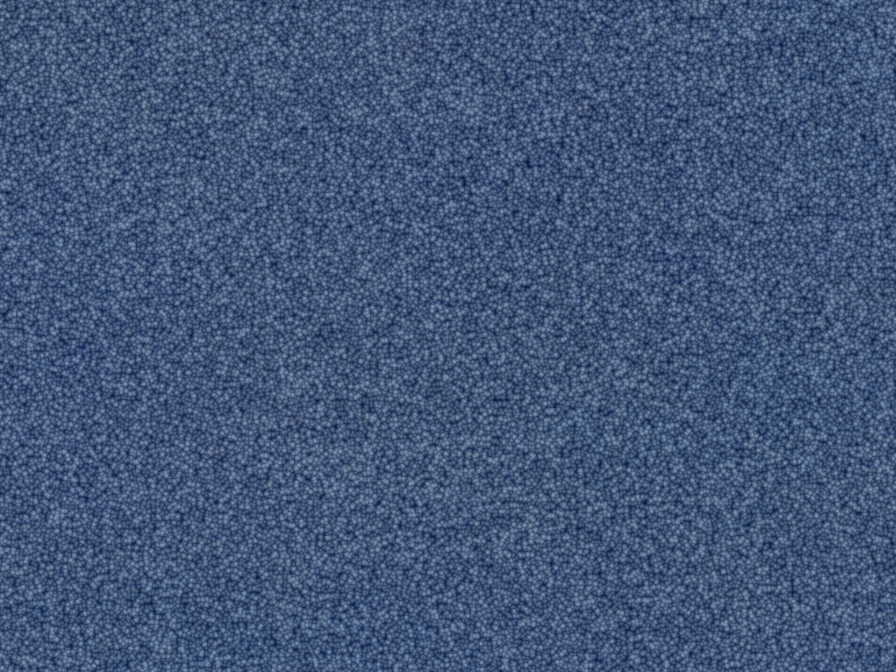
A WebGL 2 fragment shader for this texture:

```glsl
#version 300 es
precision highp float;

uniform vec2 u_resolution;
out vec4 fragColor;

const float GRAIN_ROWS = 178.0;      // grains per canvas height
const float GRAIN_JITTER = 1.0;
const float GRAIN_CONTRAST = 0.20;   // tone spread between grains
const float GRAIN_OVERLAP = 0.12;    // how far bright grains cover others
const float MEAN_TRAIT = 0.33;       // average grain brightness by area
const float DOME_CONTRAST = 0.33;    // shading from grain centre to gap
const float MEAN_DISTANCE = 0.49;    // average distance to a grain centre
const float CLUMP_SCALE = 40.0;
const float CLUMP_CONTRAST = 0.04;
const float CLOUD_SCALE = 2.6;
const float CLOUD_CONTRAST = 0.025;
const float GRAIN_TINT = 0.03;
const float CLOUD_TINT = 0.04;
const int SAMPLES = 3;               // samples per pixel side
const vec3 BASE_COLOR = vec3(0.244, 0.322, 0.460);
const vec3 TONE_AXIS = vec3(0.99, 1.02, 0.92);
const vec3 BLUE_AXIS = vec3(-0.7, -0.15, 0.8);
const vec3 TEAL_AXIS = vec3(-0.4, 0.4, 0.0);

vec3 hash3(vec2 p) {
    uvec3 v = uvec3(ivec3(ivec2(p), 17)) * 1664525u + 1013904223u;
    v.x += v.y * v.z; v.y += v.z * v.x; v.z += v.x * v.y;
    v ^= v >> 16u;
    v.x += v.y * v.z; v.y += v.z * v.x; v.z += v.x * v.y;
    return vec3(v >> 8u) / 16777216.0;
}

float valueNoise(vec2 p) {
    vec2 cell = floor(p);
    vec2 f = fract(p);
    f = f * f * (3.0 - 2.0 * f);
    float bottom = mix(hash3(cell).x, hash3(cell + vec2(1, 0)).x, f.x);
    float top = mix(hash3(cell + vec2(0, 1)).x, hash3(cell + vec2(1, 1)).x, f.x);
    return mix(bottom, top, f.y);
}

// Layered noise centred on zero
float cloudNoise(vec2 p) {
    float sum = 0.0;
    float weight = 0.5;
    for (int i = 0; i < 4; i++) {
        sum += weight * (valueNoise(p) - 0.5);
        p = mat2(1.6, 1.2, -1.2, 1.6) * p + 11.3;
        weight *= 0.5;
    }
    return sum;
}

// Rounded overlapping grains: tone offset in x, tint offset in y
vec2 grains(vec2 p) {
    vec2 cell = floor(p);
    float nearest = 8.0;
    float edge = 0.0;
    vec2 traits = vec2(0.0);
    for (int y = -1; y <= 1; y++) {
        for (int x = -1; x <= 1; x++) {
            vec2 id = cell + vec2(x, y);
            vec2 centre = id + 0.5 + GRAIN_JITTER * (hash3(id).xy - 0.5);
            vec2 look = hash3(id + 517.0).xy;
            look.x = pow(look.x, 2.4);
            float d = length(p - centre);
            float rank = d - GRAIN_OVERLAP * look.x;
            if (rank < nearest) {
                nearest = rank;
                edge = d;
                traits = look;
            }
        }
    }
    float tone = GRAIN_CONTRAST * (traits.x - MEAN_TRAIT)
               + DOME_CONTRAST * (MEAN_DISTANCE - edge);
    return vec2(tone, GRAIN_TINT * (traits.y - 0.5));
}

void main() {
    vec2 uv = gl_FragCoord.xy / u_resolution.y;

    // Grain layer, averaged over the pixel
    vec2 grain = vec2(0.0);
    for (int j = 0; j < SAMPLES; j++) {
        for (int i = 0; i < SAMPLES; i++) {
            vec2 offset = (vec2(i, j) + 0.5) / float(SAMPLES) - 0.5;
            grain += grains((uv + offset / u_resolution.y) * GRAIN_ROWS);
        }
    }
    grain /= float(SAMPLES * SAMPLES);

    // Soft clumps and broad discoloured patches
    float clump = CLUMP_CONTRAST * cloudNoise(uv * CLUMP_SCALE);
    float cloud = CLOUD_CONTRAST * cloudNoise(uv * CLOUD_SCALE + 40.0);
    float blue = CLOUD_TINT * cloudNoise(uv * vec2(1.5, 2.8) + 71.0);
    float teal = CLOUD_TINT * cloudNoise(uv * CLOUD_SCALE + 93.0);

    vec3 color = BASE_COLOR + TONE_AXIS * (grain.x + clump + cloud);
    color += BLUE_AXIS * (grain.y + blue) + TEAL_AXIS * teal;
    fragColor = vec4(clamp(color, 0.0, 1.0), 1.0);
}
```
